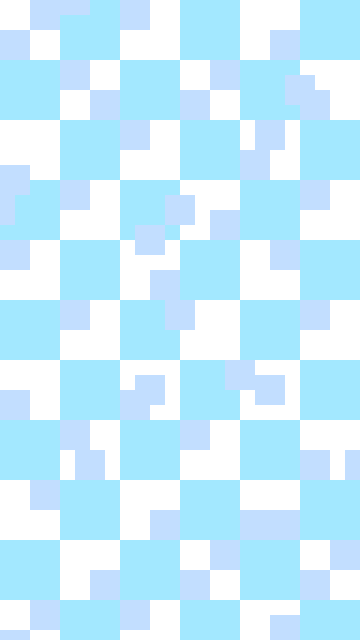
Reproduce this pattern procedurally as a WebGL 2 fragment shader.

```glsl
#version 300 es
precision highp float;
// Sky blue and white checkerboard, six cells wide, with scattered lavender half-cell squares.

uniform vec2 u_resolution;
out vec4 fragColor;

// Pseudo-random value in 0..1 for a cell and a seed
float hash(vec2 cell, float seed) {
    vec3 q = fract(vec3(cell, seed) * vec3(0.1031, 0.1137, 0.1379));
    q += dot(q, q.yzx + 19.19);
    return fract((q.x + q.y) * q.z);
}

// Square wave of period 2 that swaps sign at whole numbers, with smoothed edges
vec2 stripes(vec2 p, float pixel) {
    vec2 edgeDistance = 0.5 - abs(fract(p) - 0.5);
    return (1.0 - 2.0 * mod(floor(p), 2.0)) * clamp(2.0 * edgeDistance / pixel, 0.0, 1.0);
}

// Coverage of an axis-aligned square half a cell wide
float squareCoverage(vec2 offset, float pixel) {
    vec2 d = abs(offset) - 0.25;
    return clamp(0.5 - max(d.x, d.y) / pixel, 0.0, 1.0);
}

// Lower corner of a square: a quadrant of its cell, sometimes nudged a quarter cell
vec2 squareCorner(vec2 cell, float index) {
    float quadrant = floor(4.0 * hash(cell, 1.0));
    quadrant = mod(quadrant + index * (1.0 + floor(3.0 * hash(cell, 2.0))), 4.0);
    vec2 corner = 0.5 * vec2(mod(quadrant, 2.0), floor(quadrant / 2.0));
    vec2 nudge = floor(3.0 * vec2(hash(cell, 3.0 + index), hash(cell, 5.0 + index))) - 1.0;
    return corner + 0.25 * nudge * step(0.74, hash(cell, 7.0 + index));
}

void main() {
    // Cell units, counted down from the top left
    float pixel = 6.0 / u_resolution.x;
    vec2 p = vec2(gl_FragCoord.x, u_resolution.y - gl_FragCoord.y) * pixel;

    // Checkerboard
    vec2 wave = stripes(p, pixel);
    vec3 color = mix(vec3(0.64, 0.91, 1.0), vec3(1.0), 0.5 + 0.5 * wave.x * wave.y);

    // Up to two lavender squares per white cell, which may overhang their neighbours
    float lavender = 0.0;
    for (int y = -1; y <= 1; y++) {
        for (int x = -1; x <= 1; x++) {
            vec2 cell = floor(p) + vec2(x, y);
            if (mod(cell.x + cell.y, 2.0) > 0.5) continue;
            for (int i = 0; i < 2; i++) {
                float index = float(i);
                if (hash(cell, 9.0 + index) > (i == 0 ? 0.96 : 0.45)) continue;
                vec2 center = cell + squareCorner(cell, index) + 0.25;
                lavender = max(lavender, squareCoverage(p - center, pixel));
            }
        }
    }
    fragColor = vec4(mix(color, vec3(0.76, 0.87, 1.0), lavender), 1.0);
}
```
